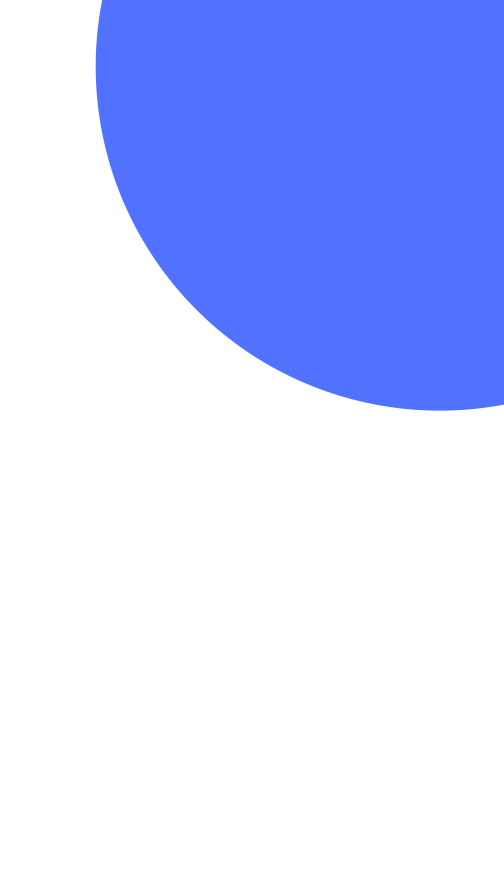
Reproduce this background procedurally as a WebGL 2 fragment shader.

```glsl
#version 300 es
precision highp float;
// Draws a flat blue disc on white, cut off by the top and right edges.
// The disc is a signed distance in units of the canvas height, with its
// edge smoothed over about one pixel.
uniform vec2 u_resolution;
out vec4 fragColor;

float circleDistance(vec2 point, vec2 center, float radius) {
    return length(point - center) - radius;
}

void main() {
    // Height runs from 0 to 1, width from 0 to the aspect ratio
    vec2 point = gl_FragCoord.xy / u_resolution.y;
    float pixel = 1.0 / u_resolution.y;

    // Large disc near the upper right corner
    float disc = circleDistance(point, vec2(0.4909, 0.9258), 0.3841);
    float coverage = clamp(0.5 - disc / pixel, 0.0, 1.0);

    vec3 white = vec3(1.0);
    vec3 blue = vec3(0.318, 0.443, 1.0);
    fragColor = vec4(mix(white, blue, coverage), 1.0);
}
```
